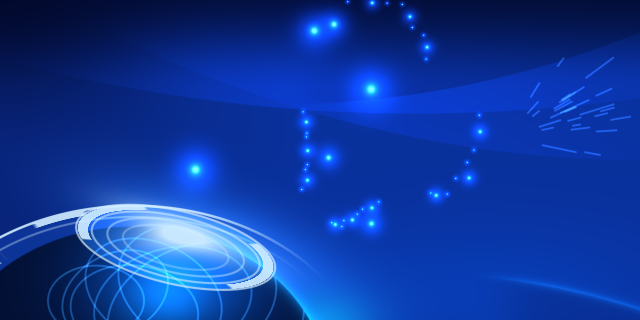
This background is drawn by a Shadertoy shader. Its source:

```glsl
const vec3 NAVY = vec3(0.005, 0.03, 0.16);
const vec3 DEEP = vec3(0.03, 0.14, 0.48);
const vec3 MID = vec3(0.035, 0.19, 0.61);
const vec3 BRIGHT = vec3(0.05, 0.26, 0.92);
const vec3 CYAN = vec3(0.05, 0.68, 1.0);
const vec3 ICE = vec3(0.82, 0.93, 1.0);
const vec2 GLOBE_POS = vec2(0.417, -0.224);
const vec2 GLOBE_SIZE = vec2(0.612, 0.516);
const vec2 SHELL_SIZE = vec2(0.747, 0.581);
const vec2 DIAL_POS = vec2(0.549, 0.227);
const vec2 DIAL_SIZE = vec2(0.312, 0.112);
const float DIAL_TILT = -0.23;
const vec2 FLARE_POS = vec2(0.585, 0.268);
const vec2 BURST_POS = vec2(1.58, 0.57);
const int STREAKS = 26;
const int SPARKS = 9;

float px;

float hash(float n) { return fract(sin(n * 127.1) * 4375.85); }

vec2 rotate(vec2 v, float a) {
    float c = cos(a), s = sin(a);
    return vec2(c * v.x + s * v.y, c * v.y - s * v.x);
}

float fill(float d) { return 1.0 - smoothstep(-px, px, d); }

float stroke(float d, float w) { return 1.0 - smoothstep(w, w + 1.5 * px, abs(d)); }

float blob(vec2 v, vec2 size) { v /= size; return exp(-dot(v, v)); }

// Approximate signed distance to an axis-aligned ellipse
float ellipse(vec2 v, vec2 r) {
    float k = length(v / r);
    return k * (k - 1.0) / max(length(v / (r * r)), 0.001);
}

float segment(vec2 p, vec2 a, vec2 b) {
    vec2 d = b - a;
    return length(p - a - d * clamp(dot(p - a, d) / dot(d, d), 0.0, 1.0));
}

vec3 orb(vec2 p, vec2 pos, float r) {
    float d = length(p - pos) / r;
    return BRIGHT * 0.65 * exp(-d * d * 1.3) + CYAN * 0.8 * exp(-d * d * 14.0)
         + ICE * 0.6 * exp(-d * d * 70.0);
}

// Sparks scattered along a quadratic curve, every third one larger
vec3 sparkTrail(vec2 p, vec2 a, vec2 b, vec2 c, float seed) {
    vec3 light = vec3(0.0);
    for (int i = 0; i < SPARKS; i++) {
        float n = float(i), t = n / float(SPARKS - 1);
        vec2 pos = mix(mix(a, b, t), mix(b, c, t), t);
        pos += 0.035 * (vec2(hash(n + seed), hash(n + seed + 31.0)) - 0.5);
        float r = i % 3 == 1 ? 0.026 : 0.009;
        light += orb(p, pos, r);
    }
    return light;
}

vec3 backdrop(vec2 p) {
    float a = p.y - (0.5 + 0.143 * (2.0 - p.x) * (2.0 - p.x));
    float b = p.y - (0.645 + 0.1 * (p.x - 1.3) * (p.x - 1.3));
    float c = p.y - (0.675 + 0.18 * (p.x - 0.885) * (p.x - 0.885));
    float centre = exp(-pow((p.x - 1.2) / 0.75, 2.0));
    vec3 col = mix(DEEP, MID, smoothstep(0.0, 1.0, p.x));
    col = mix(col, vec3(0.03, 0.25, 0.74), 0.75 * blob(p - vec2(1.5, 0.08), vec2(0.6, 0.22)));
    // Overlapping translucent sheets
    col = mix(col, BRIGHT, (1.0 - fill(a)) * exp(-3.5 * max(a, 0.0)) * 0.35 * centre);
    col = mix(col, BRIGHT, (1.0 - fill(b)) * exp(-2.5 * max(b, 0.0)) * 0.6 * centre);
    col *= 1.0 - 0.2 * (1.0 - fill(c)) * smoothstep(0.885, 1.2, p.x);
    col = mix(col, NAVY, 0.85 * smoothstep(0.72, 1.04, p.y));
    col = mix(col, NAVY, 0.7 * smoothstep(0.5, 1.0, p.y) * (1.0 - smoothstep(0.0, 0.7, p.x)));
    // Lower right fold with a lit rim
    float fold = p.y - (0.12 - 0.22 * (p.x - 1.64) * (p.x - 1.64) - 0.16 * (p.x - 1.64));
    float reach = smoothstep(1.45, 1.75, p.x);
    col = mix(col, DEEP, 0.4 * fill(fold) * reach);
    return col + CYAN * 0.25 * reach * exp(-abs(fold) * 110.0);
}

vec3 globe(vec2 p, vec3 col) {
    vec2 g = p - GLOBE_POS;
    float body = ellipse(g, GLOBE_SIZE), shell = ellipse(g, SHELL_SIZE);
    float k = length(g / SHELL_SIZE), ang = atan(g.y / SHELL_SIZE.y, g.x / SHELL_SIZE.x);
    float leftSide = smoothstep(0.6, 1.4, ang);
    vec2 f = rotate(p - FLARE_POS, -0.38);
    // Halo outside the globe
    col += vec3(0.12, 0.32, 0.5) * blob(f - vec2(0.1, 0.0), vec2(0.36, 0.13));
    col = mix(col, CYAN, 0.75 * blob(p - vec2(1.0, -0.02), vec2(0.16, 0.1)));
    // Shell with ticks and a bold arc
    col = mix(col, vec3(0.06, 0.25, 0.68), 0.55 * fill(shell) * leftSide);
    float ticks = smoothstep(0.6, 0.8, abs(fract(ang * 24.0) - 0.5) * 2.0);
    ticks *= stroke(k - 0.92, 0.035) * smoothstep(2.2, 2.25, ang);
    float bold = stroke(k - 0.985, 0.014) * smoothstep(0.992, 0.995, cos(ang - 1.89));
    float lines = stroke(shell, 0.0015) + 0.4 * stroke(shell + 0.035, 0.001);
    col = mix(col, ICE, clamp(lines * leftSide + 0.5 * ticks + bold, 0.0, 1.0) * 0.9);
    // Dark body lit from within
    vec3 inner = mix(vec3(0.01, 0.06, 0.2), vec3(0.03, 0.33, 0.8), blob(p - vec2(0.56, 0.14), vec2(0.27, 0.2)));
    inner += CYAN * 0.35 * blob(p - vec2(0.52, 0.08), vec2(0.12, 0.1));
    for (int i = 0; i < 7; i++) {
        float n = float(i);
        vec2 v = rotate(p - vec2(0.3 + 0.06 * n, 0.06 + 0.03 * sin(n * 2.4)), 0.5 * sin(n * 1.7));
        inner += vec3(0.15, 0.38, 0.55) * 0.55 * stroke(ellipse(v, vec2(0.15 + 0.025 * n, 0.11 + 0.015 * n)), 0.0006);
    }
    col = mix(col, inner, fill(body));
    col += CYAN * 0.45 * exp(-abs(body) * 70.0) * smoothstep(0.4, 0.9, p.x);
    // Tilted dial: bright arcs and concentric rings
    vec2 d = rotate(p - DIAL_POS, DIAL_TILT);
    float dialK = length(d / DIAL_SIZE), dialA = atan(d.y / DIAL_SIZE.y, d.x / DIAL_SIZE.x);
    float arcs = smoothstep(0.7, 0.74, max(cos(dialA - 2.75), cos(dialA + 0.1)));
    float dial = arcs * stroke(dialK - 0.95, 0.05);
    for (int i = 0; i < 4; i++) {
        float size = 1.02 - 0.16 * float(i);
        dial += (0.8 - 0.15 * float(i)) * stroke(ellipse(d, DIAL_SIZE * size), 0.001);
    }
    col += vec3(0.04, 0.16, 0.3) * fill(ellipse(d, DIAL_SIZE));
    col = mix(col, ICE, clamp(dial, 0.0, 1.0) * 0.9);
    // White flare along the upper rim
    float flare = 0.75 * blob(f, vec2(0.2, 0.045)) + 0.55 * blob(p - vec2(0.53, 0.25), vec2(0.13, 0.05));
    return mix(col, ICE, clamp(flare, 0.0, 0.95));
}

void mainImage(out vec4 fragColor, in vec2 fragCoord) {
    vec2 p = fragCoord / iResolution.xy * vec2(2.0, 1.0);
    px = 1.0 / iResolution.y;
    vec3 col = globe(p, backdrop(p));
    // Fine streaks fanning out on the right
    for (int i = 0; i < STREAKS; i++) {
        float n = float(i), angle = mix(-0.35, 1.05, hash(n + 3.0));
        vec2 dir = vec2(cos(angle), sin(angle));
        float start = mix(0.08, 0.34, hash(n + 57.0)), len = mix(0.02, 0.11, hash(n + 91.0));
        float d = segment(p, BURST_POS + dir * start, BURST_POS + dir * (start + len));
        col += vec3(0.15, 0.3, 0.5) * 0.6 * stroke(d, 0.0005);
    }
    // Large orbs, then spark trails
    col += orb(p, vec2(0.982, 0.904), 0.062) + orb(p, vec2(1.044, 0.924), 0.05);
    col += orb(p, vec2(1.16, 0.721), 0.078) + orb(p, vec2(0.611, 0.47), 0.075);
    col += orb(p, vec2(1.027, 0.507), 0.038) + orb(p, vec2(1.161, 0.301), 0.038);
    col += sparkTrail(p, vec2(1.1, 1.0), vec2(1.34, 1.0), vec2(1.33, 0.81), 5.0);
    col += sparkTrail(p, vec2(0.953, 0.655), vec2(0.98, 0.52), vec2(0.945, 0.4), 17.0);
    col += sparkTrail(p, vec2(1.02, 0.29), vec2(1.1, 0.32), vec2(1.19, 0.37), 29.0);
    col += sparkTrail(p, vec2(1.5, 0.63), vec2(1.49, 0.41), vec2(1.33, 0.38), 43.0);
    fragColor = vec4(clamp(col, 0.0, 1.0), 1.0);
}
```
